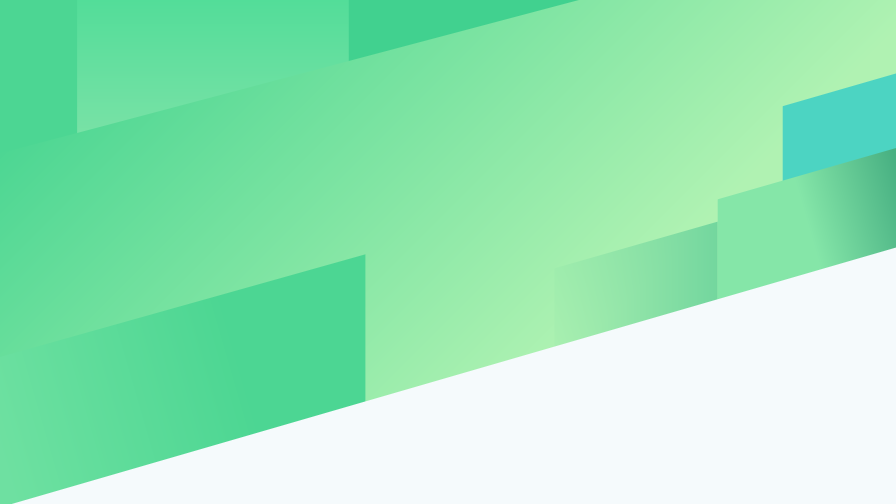
This background is drawn by a Shadertoy shader. Its source:

```glsl
const vec3 PAPER = vec3(0.96, 0.98, 0.99);
const vec3 GREEN = vec3(0.30, 0.84, 0.575);
const vec3 DEEP = vec3(0.255, 0.82, 0.56);
const vec3 LIME = vec3(0.69, 0.95, 0.70);
const vec3 MINT = vec3(0.47, 0.885, 0.65);
const vec3 LEAF = vec3(0.52, 0.90, 0.66);
const vec3 SHADE = vec3(0.45, 0.84, 0.62);
const vec3 PINE = vec3(0.28, 0.69, 0.51);
const vec3 TEAL = vec3(0.30, 0.83, 0.76);
const float TILT = 0.29;

// Smooth step of one pixel where d passes from negative to positive.
float cover(float d, float pixel) {
    return clamp(d / pixel + 0.5, 0.0, 1.0);
}

// Linear ramp between two positions.
float ramp(float start, float end, float v) {
    return clamp((v - start) / (end - start), 0.0, 1.0);
}

// Signed height below a slanted line given by its height at x = 0.
float below(vec2 p, float height, float slope) {
    return (height + slope * p.x - p.y) / sqrt(1.0 + slope * slope);
}

// Vertical strip from left to right, under a slanted top edge.
float block(vec2 p, float left, float right, float height, float slope, float pixel) {
    return cover(p.x - left, pixel) * cover(right - p.x, pixel)
         * cover(below(p, height, slope), pixel);
}

void mainImage(out vec4 fragColor, in vec2 fragCoord) {
    vec2 p = fragCoord / iResolution.y;
    float pixel = 1.0 / iResolution.y;
    float right = iResolution.x / iResolution.y + 1.0;
    float across = p.x + TILT * p.y;

    // Top panels
    vec3 panel = mix(GREEN + 0.025, MINT, ramp(1.0, 0.736, p.y));
    vec3 color = mix(GREEN, panel, cover(p.x - 0.153, pixel));
    color = mix(color, DEEP, cover(p.x - 0.692, pixel));

    // Wide diagonal band
    vec3 band = mix(GREEN, LIME, ramp(0.30, 1.84, p.x + 1.0 - p.y));
    color = mix(color, band, cover(below(p, 0.6956, 0.265), pixel));

    // Lower left block
    vec3 lower = mix(vec3(0.43, 0.88, 0.63), GREEN, ramp(0.035, 0.55, across));
    color = mix(color, lower, block(p, -1.0, 0.725, 0.2917, 0.281, pixel));

    // Lower right blocks, back to front
    float fade = mix(0.08, 1.0, ramp(1.10, 1.424, p.x));
    color = mix(color, SHADE, fade * block(p, 1.10, 1.424, 0.153, 0.286, pixel));
    color = mix(color, TEAL, block(p, 1.553, right, 0.341, 0.2887, pixel));
    vec3 corner = mix(LEAF, PINE, ramp(1.765, 1.975, across));
    color = mix(color, corner, block(p, 1.424, right, 0.195, 0.2876, pixel));

    // Pale ground
    color = mix(color, PAPER, cover(below(p, -0.0067, TILT), pixel));
    fragColor = vec4(color, 1.0);
}
```
